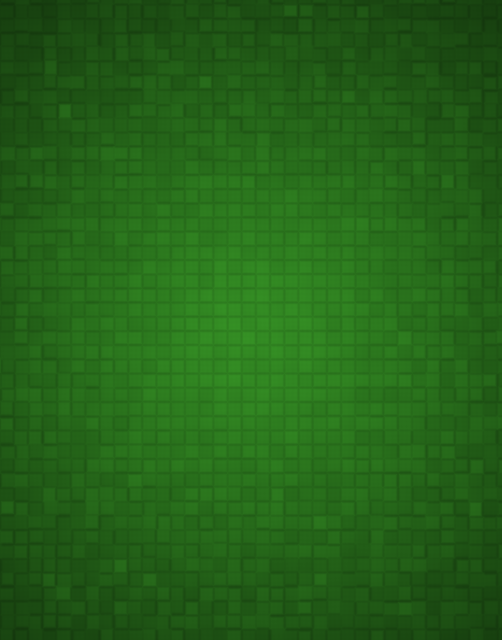
A WebGL 2 fragment shader for this background:

```glsl
#version 300 es
precision highp float;
// Green mosaic of small soft-edged tiles under a central glow, fading to dark corners.

#define CELL 0.02219             // tile pitch, in canvas heights
#define GRID_SHIFT vec2(0.35, 0.235)
#define GLOW_CENTRE vec2(0.003, -0.018)
#define GLOW_PEAK 0.580
#define GLOW_FALL 0.515
#define GAP_TONE 0.81            // brightness of the seams between tiles
#define SEAM_SOFT 0.13           // seam blur, in tiles
#define TILE_VARIATION 0.045
#define EDGE_DISORDER 0.08       // how far outer tiles stray from the grid
#define WEAVE 0.009

uniform vec2 u_resolution;
out vec4 fragColor;

vec3 hash3(vec2 p) {
    vec3 q = fract(vec3(p.xyx) * vec3(0.1031, 0.1030, 0.0973));
    q += dot(q, q.yxz + 33.33);
    return fract((q.xxy + q.yzz) * q.zyx);
}

float boxDistance(vec2 p, vec2 halfSize) {
    vec2 d = abs(p) - halfSize;
    return length(max(d, 0.0)) + min(max(d.x, d.y), 0.0);
}

// Brightness of the jittered tiles, laid over one another around grid point g.
float tileTone(vec2 g, float disorder, float soft) {
    float tone = GAP_TONE;
    vec2 home = floor(g);
    for (int y = -1; y <= 1; y++) {
        for (int x = -1; x <= 1; x++) {
            vec2 id = home + vec2(x, y);
            vec3 place = hash3(id + 217.0);
            vec3 look = hash3(id + 531.0);
            vec2 offset = (place.xy - 0.5) * 2.0 * EDGE_DISORDER * disorder;
            vec2 halfSize = vec2(0.465, 0.455) + (look.xy - 0.5) * mix(0.03, 0.10, disorder);
            float d = boxDistance(g - id - 0.5 - offset, halfSize);

            // Mostly mild variation, with a few clearly brighter tiles
            float shade = 1.0 + (look.z - 0.5) * 2.0 * TILE_VARIATION * (0.6 + disorder);
            shade += 0.11 * disorder * smoothstep(0.90, 1.0, place.z);
            tone = mix(tone, shade, 1.0 - smoothstep(-soft, soft, d));
        }
    }
    return tone;
}

// Faint cloth-like threads, in layered sines along both axes.
float weave(vec2 g) {
    vec2 threads = sin(g * 18.85 + 0.6 * sin(g.yx * 1.7));
    vec2 bands = sin(g * 2.3 + 1.3 * sin(g.yx * 0.6));
    return WEAVE * (0.6 * (threads.x + threads.y) + bands.x + bands.y);
}

void main() {
    vec2 p = (gl_FragCoord.xy - 0.5 * u_resolution) / u_resolution.y;
    vec2 grid = p / CELL - GRID_SHIFT;
    float soft = max(SEAM_SOFT, 0.7 / (CELL * u_resolution.y));

    // Central glow, rounded at its peak
    vec2 fromGlow = p - GLOW_CENTRE;
    float radius = sqrt(dot(fromGlow, fromGlow) + 0.003);
    float light = GLOW_PEAK - GLOW_FALL * radius;

    // Tiles are orderly in the middle and loosen toward the border
    float disorder = smoothstep(0.08, 0.5, radius);
    light *= tileTone(grid, disorder, soft) + weave(grid);

    vec3 green = vec3(mix(0.355, 0.375, light), 1.0, mix(0.225, 0.275, light));
    fragColor = vec4(clamp(green * light, 0.0, 1.0), 1.0);
}
```
